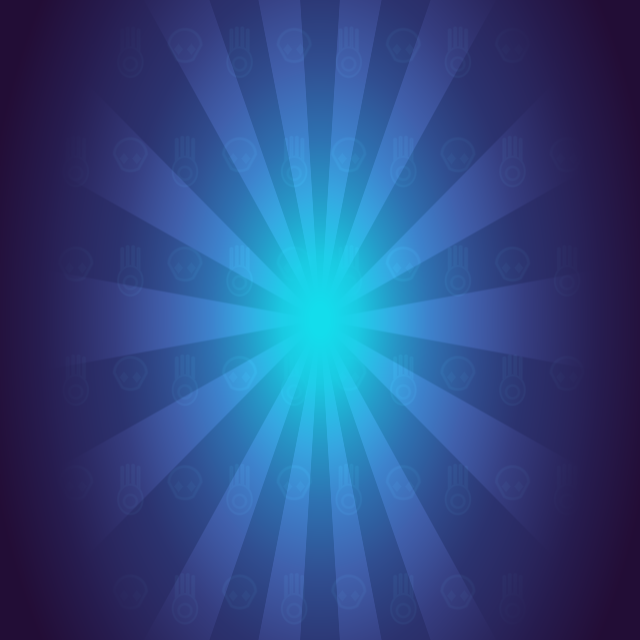
This background is drawn by a three.js fragment shader. Its source:

```glsl
// Blue sunburst with a cyan oval glow and faint rows of gems and open hands.
varying vec2 vUv;

const float RAY_COUNT = 14.0;
const float GLOW_SQUASH = 0.6;
const vec2 MOTIF_ORIGIN = vec2(0.289, 0.919);
const vec2 MOTIF_SPACING = vec2(0.0853, 0.1708);

const vec3 CORE_CYAN = vec3(0.075, 0.865, 0.925);
const vec3 BRIGHT_CYAN = vec3(0.11, 0.80, 0.90);
const vec3 SKY = vec3(0.18, 0.62, 0.83);
const vec3 AZURE = vec3(0.21, 0.48, 0.75);
const vec3 ROYAL = vec3(0.22, 0.34, 0.62);
const vec3 INDIGO = vec3(0.19, 0.22, 0.47);
const vec3 VIOLET = vec3(0.15, 0.11, 0.31);
const vec3 PLUM = vec3(0.135, 0.05, 0.21);
const vec3 RAY_TINT = vec3(0.030, 0.033, 0.052);
const vec3 MOTIF_TINT = vec3(0.012, 0.034, 0.030);

float ramp(float a, float b, float x) {
  return clamp((x - a) / (b - a), 0.0, 1.0);
}

// Radial gradient from the cyan core to the plum rim.
vec3 glowColor(float r) {
  vec3 c = mix(CORE_CYAN, BRIGHT_CYAN, ramp(0.015, 0.06, r));
  c = mix(c, SKY, ramp(0.06, 0.12, r));
  c = mix(c, AZURE, ramp(0.12, 0.17, r));
  c = mix(c, ROYAL, ramp(0.17, 0.24, r));
  c = mix(c, INDIGO, ramp(0.24, 0.32, r));
  c = mix(c, VIOLET, ramp(0.32, 0.44, r));
  return mix(c, PLUM, ramp(0.44, 0.53, r));
}

// Alternating sectors, +1 on light rays and -1 on dark, narrower near vertical.
float rays(vec2 p, float count) {
  vec2 q = abs(p);
  float slope = q.x / max(q.y, 0.0001);
  float stretch = mix(0.55, 0.62, smoothstep(0.53, 1.0, slope));
  float angle = atan(stretch * q.y, q.x + 0.00001);
  float edge = cos(count * angle) * length(p) / count;
  return smoothstep(-0.0014, 0.0014, edge) * 2.0 - 1.0;
}

float capsule(vec2 p, float halfHeight, float radius) {
  p.y -= clamp(p.y, -halfHeight, halfHeight);
  return length(p) - radius;
}

float fill(float d) {
  return 1.0 - smoothstep(-0.0015, 0.0015, d);
}

float stroke(float d, float halfWidth) {
  return fill(abs(d) - halfWidth);
}

// Gem with a rounded crown, a pointed base and two inner facets.
float gem(vec2 p) {
  vec2 q = vec2(abs(p.x), p.y);
  float base = dot(q - vec2(0.0, -0.041), vec2(0.877, -0.481));
  float body = max(base, length(q - vec2(0.0, 0.010)) - 0.028);
  float facet = abs(q.x - 0.010) + abs(q.y - 0.004) * 0.8 - 0.007;
  float lines = max(stroke(body + 0.003, 0.002), fill(facet));
  return 0.3 * fill(body) + 0.7 * lines;
}

// Open hand with four fingers and a ring in the palm.
float hand(vec2 p) {
  float palm = length((p - vec2(0.0, -0.016)) * vec2(1.2, 1.0)) - 0.025;
  float shape = palm;
  for (int i = 0; i < 4; i++) {
    float offset = float(i) - 1.5;
    float top = 0.022 - 0.003 * abs(offset);
    shape = min(shape, capsule(p - vec2(offset * 0.0085, top), 0.016, 0.0032));
  }
  float ring = length(p - vec2(0.0, -0.019)) - 0.010;
  float lines = max(stroke(shape + 0.002, 0.0017), stroke(ring, 0.002));
  return 0.3 * fill(shape) + 0.7 * lines;
}

// Checkered lattice of the two motifs.
float motifs(vec2 uv) {
  vec2 grid = (uv - MOTIF_ORIGIN) / MOTIF_SPACING;
  vec2 cell = floor(grid + 0.5);
  vec2 p = (grid - cell) * MOTIF_SPACING;
  float isHand = mod(cell.x + cell.y, 2.0);
  return mix(gem(p), hand(p), step(0.5, isHand));
}

void main() {
  vec2 p = vUv - 0.5;
  float r = length(p * vec2(1.0, GLOW_SQUASH));
  vec3 color = glowColor(r);

  // Rays melt into both the core and the rim.
  float rayFade = smoothstep(0.02, 0.13, r) * (1.0 - smoothstep(0.24, 0.44, r));
  color += RAY_TINT * rays(p, RAY_COUNT) * rayFade;

  float motifFade = smoothstep(0.04, 0.12, r) * (1.0 - smoothstep(0.32, 0.46, r));
  color += MOTIF_TINT * motifs(vUv) * motifFade;

  gl_FragColor = vec4(color, 1.0);
}
```
